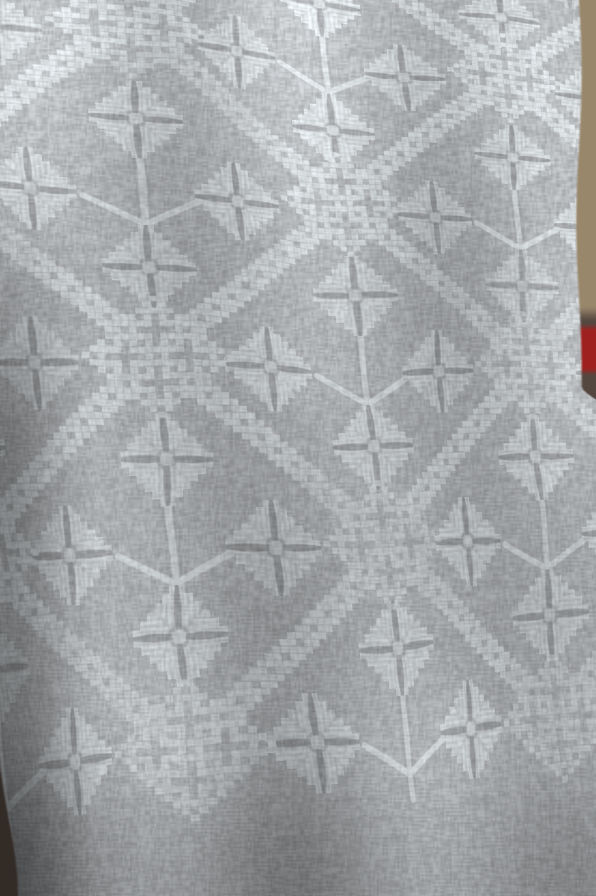
Reproduce this pattern procedurally as a WebGL 1 fragment shader.

```glsl
precision highp float;
// White-on-white embroidery on draped linen: brick-stitched diagonal bands cross
// at woven knots, and each diamond holds a stem with four stepped satin flowers.
// A gently bent lattice places everything; noise adds folds, weave and wear.
uniform vec2 u_resolution;

#define ASPECT 0.664
#define COLUMN_WIDTH 0.207
#define ROW_HEIGHT 0.39
#define BRICKS 28.0
#define KNOT_RADIUS 9.5
#define PETAL_STEP 0.008
#define STEM_HALF 0.0045
#define LINEN vec3(0.645, 0.655, 0.665)
#define THREAD vec3(0.775, 0.795, 0.805)
#define BROWN vec3(0.33, 0.28, 0.25)
#define TAN vec3(0.60, 0.53, 0.42)

float hash(vec2 p) {
  return fract(sin(dot(p, vec2(127.1, 311.7))) * 43758.5453);
}

float noise(vec2 p) {
  vec2 i = floor(p), f = fract(p);
  f = f * f * (3.0 - 2.0 * f);
  return mix(mix(hash(i), hash(i + vec2(1, 0)), f.x),
             mix(hash(i + vec2(0, 1)), hash(i + vec2(1, 1)), f.x), f.y);
}

float segment(vec2 p, vec2 a, vec2 b) {
  vec2 d = b - a;
  return length(p - a - d * clamp(dot(p - a, d) / dot(d, d), 0.0, 1.0));
}

// Canvas position (y down) to lattice columns and rows, larger towards the hem
vec2 lattice(vec2 p) {
  float x = p.x - 0.175, y = p.y - 0.397;
  float wave = sin(1.5708 * x / COLUMN_WIDTH);
  float lean = 0.08 + 0.05 * wave * wave;
  float u = (x - lean * y) / COLUMN_WIDTH;
  u -= 0.11 * sin(1.5708 * u);
  y -= 0.011 * smoothstep(0.0, 1.0, u);
  float s = 0.404 - 0.0234 * u;
  return vec2(u, (sqrt(max(s * s + 0.14 * y, 0.0)) - s) / 0.07);
}

// Stitch cover of the bands and knots, decided once per brick
float bricks(vec2 g) {
  vec2 cell = g * vec2(BRICKS, 2.0 * BRICKS) + 0.5;
  vec2 id = floor(cell), f = abs(fract(cell) - 0.5);
  float period = 2.0 * BRICKS;
  vec2 diag = abs(mod(vec2(id.x + id.y, id.y - id.x) + BRICKS, period) - BRICKS);
  float knot = step(max(diag.x, diag.y), KNOT_RADIUS);
  vec2 bars = step(mod(diag + 1.0, 7.0), vec2(3.5));
  float band = step(min(diag.x, diag.y), 2.5) * step(id.y, period);
  float on = max(band, knot * max(bars.x, bars.y)) * step(id.y, period + 11.0);
  vec2 even = 1.0 - mod(id, 2.0);
  float hole = even.x * even.y * max(knot, step(min(diag.x, diag.y), 0.5));
  float face = 1.0 - 0.45 * smoothstep(0.3, 0.5, max(f.x * 0.9, f.y));
  return on * face * (1.0 - 0.85 * hole) * (0.82 + 0.18 * hash(id));
}

// Flower: x is the thread cover, y is the shaded gap between petals
vec2 flower(vec2 q, float seed) {
  vec2 a = abs(q) / PETAL_STEP;
  float outline = step(floor(a.x) + floor(a.y), 5.5);
  float split = 0.24 + 0.27 * sin(min(max(a.x, a.y), 6.0) * 0.52);
  float petal = smoothstep(split - 0.15, split + 0.15, min(a.x, a.y));
  float across = a.x > a.y ? a.y : a.x;
  float satin = 0.85 + 0.15 * sin(across * 9.0 + seed * 6.0);
  satin *= 0.78 + 0.22 * smoothstep(0.0, 0.6, abs(a.x - a.y));
  float r = length(a);
  petal = mix(petal * satin, 0.75, 1.0 - smoothstep(0.7, 1.0, r));
  petal *= 1.0 - 0.55 * smoothstep(0.35, 0.1, abs(r - 1.15));
  float wear = 0.72 + 0.28 * seed;
  return vec2(outline * petal * wear, outline * (1.0 - petal));
}

// One diamond: stem, two branches, two stem flowers and two side flowers
vec2 sprig(vec2 g) {
  vec2 diag = floor(vec2(g.y + 0.5 * g.x, g.y - 0.5 * g.x)) + 0.5;
  vec2 center = vec2(diag.x - diag.y, 0.5 * (diag.x + diag.y));
  if (center.y > 1.2) return vec2(0.0);
  vec2 q = (g - center) * vec2(COLUMN_WIDTH, ROW_HEIGHT);
  q.y -= 0.012 - 0.008 * center.y;
  vec2 slim = vec2(1.0 + 0.14 * max(cos(1.5708 * g.x), 0.0), 1.0);
  float hem = step(0.8, center.y);
  float stem = segment(q, vec2(0.0, -0.05), vec2(0.0, mix(0.065, 0.055, hem)));
  float branch = segment(vec2(abs(q.x), q.y), vec2(0.0, 0.031), vec2(0.053, 0.0));
  float line = max(0.72 * smoothstep(STEM_HALF, STEM_HALF * 0.5, stem),
                   0.9 * smoothstep(STEM_HALF, STEM_HALF * 0.5, branch));
  float rim = smoothstep(STEM_HALF * 2.0, STEM_HALF, stem) * (1.0 - line);
  vec2 top = flower((q - vec2(0.0, -0.094)) * slim, hash(center));
  vec2 low = flower((q - vec2(0.0, 0.08)) * slim, hash(center + 3.0)) * (1.0 - hem);
  vec2 beside = vec2(abs(q.x + 0.006) - 0.096, q.y + 0.004);
  vec2 side = flower(beside * vec2(1.1, 1.0), hash(center + sign(q.x) * 0.3));
  vec2 bloom = max(top, max(low, side));
  return vec2(max(bloom.x, line * (1.0 - bloom.y)), max(bloom.y, 0.5 * rim));
}

vec3 scene(vec2 p) {
  vec2 g = lattice(p + 0.005 * (vec2(noise(p * 14.0), noise(p * 14.0 + 40.0)) - 0.5));
  vec2 sew = sprig(g);
  float wear = mix(0.65, 1.0, smoothstep(0.15, 0.65, noise(p * 8.0 + 7.0)));
  float cover = max(sew.x, bricks(g) * wear);

  // Woven ground, stitches, then soft folds and shade
  float weave = noise(p * vec2(140.0, 480.0)) + noise(p * vec2(480.0, 140.0)) - 1.0;
  vec3 color = LINEN * (1.0 + 0.13 * weave) * (1.0 - 0.10 * sew.y);
  color = mix(color, THREAD * (1.0 + 0.09 * weave), cover * 0.95);
  float light = 1.04 + 0.30 * (noise(p * vec2(6.0, 3.0) + 2.0) - 0.5);
  light += 0.045 * sin(p.x * 24.0 - p.y * 3.0);
  light *= 1.0 - 0.38 * smoothstep(0.12, 0.0, p.x) * smoothstep(0.15, 0.55, p.y);
  color *= light * (1.0 - 0.18 * smoothstep(0.80, 1.0, p.y));

  // Room behind the cloth edges
  float edge = 0.645 + 0.003 * sin(p.y * 19.0) + 0.03 * smoothstep(0.43, 0.46, p.y);
  vec3 room = mix(TAN, BROWN, smoothstep(0.34, 0.36, p.y));
  room = mix(room, vec3(0.62, 0.13, 0.12), smoothstep(0.03, 0.02, abs(p.y - 0.39)));
  color = mix(color, room, smoothstep(edge - 0.002, edge + 0.002, p.x));
  float corner = 0.022 * smoothstep(0.82, 1.0, p.y);
  return mix(color, BROWN * 0.6, smoothstep(corner, corner - 0.004, p.x) * step(0.83, p.y));
}

void main() {
  vec3 sum = vec3(0.0);
  for (int i = 0; i < 4; i++) {
    vec2 shift = vec2(mod(float(i), 2.0), floor(float(i) * 0.5)) * 0.5 - 0.25;
    vec2 p = (gl_FragCoord.xy + shift) / u_resolution;
    sum += scene(vec2(p.x * ASPECT, 1.0 - p.y));
  }
  gl_FragColor = vec4(sum * 0.25, 1.0);
}
```
